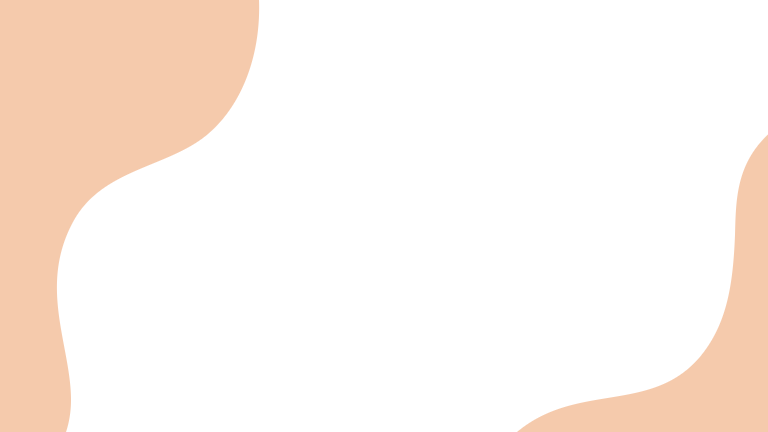
Reproduce this background procedurally as a Shadertoy shader.

```glsl
const vec2 CANVAS = vec2(768.0, 432.0);
const vec3 WHITE = vec3(1.0);
const vec3 PEACH = vec3(0.961, 0.792, 0.675);

vec2 bezier(vec2 a, vec2 b, vec2 c, vec2 d, float t) {
    float s = 1.0 - t;
    return s * s * s * a + 3.0 * s * s * t * b + 3.0 * s * t * t * c + t * t * t * d;
}

vec2 bezierTangent(vec2 a, vec2 b, vec2 c, vec2 d, float t) {
    float s = 1.0 - t;
    return s * s * (b - a) + 2.0 * s * t * (c - b) + t * t * (d - c);
}

// Signed distance to a descending curve, positive on its right
float curveSide(vec2 p, vec2 a, vec2 b, vec2 c, vec2 d) {
    float low = 0.0, high = 1.0;
    for (int i = 0; i < 18; i++) {
        float mid = 0.5 * (low + high);
        if (bezier(a, b, c, d, mid).y > p.y) low = mid;
        else high = mid;
    }
    float t = 0.5 * (low + high);
    vec2 direction = normalize(bezierTangent(a, b, c, d, t));
    return (p.x - bezier(a, b, c, d, t).x) * abs(direction.y);
}

// Large wave along the left side
float leftWave(vec2 p) {
    vec2 shoulder = vec2(208, 298), waist = vec2(73, 210), foot = vec2(71, 32);
    if (p.y > shoulder.y)
        return curveSide(p, vec2(259, 432), vec2(261, 377), vec2(242, 327), shoulder);
    if (p.y > waist.y)
        return curveSide(p, shoulder, vec2(168, 264), vec2(102, 264), waist);
    if (p.y > foot.y)
        return curveSide(p, waist, vec2(38, 145), vec2(71, 86), foot);
    return curveSide(p, foot, vec2(71, 20), vec2(69, 9), vec2(66, 0));
}

// Smaller wave in the lower right corner
float rightWave(vec2 p) {
    vec2 shoulder = vec2(735, 197), bend = vec2(699, 74);
    if (p.y > shoulder.y)
        return curveSide(p, vec2(778, 306), vec2(736, 274), vec2(736, 235), shoulder);
    if (p.y > bend.y)
        return curveSide(p, shoulder, vec2(733, 147), vec2(727, 107), bend);
    return curveSide(p, bend, vec2(650, 18), vec2(577, 50), vec2(517, 0));
}

float coverage(float distanceInside, float pixel) {
    return clamp(distanceInside / pixel + 0.5, 0.0, 1.0);
}

void mainImage(out vec4 fragColor, in vec2 fragCoord) {
    vec2 p = fragCoord / iResolution.xy * CANVAS;
    float pixel = CANVAS.y / iResolution.y;
    float wave = max(coverage(-leftWave(p), pixel), coverage(rightWave(p), pixel));
    fragColor = vec4(mix(WHITE, PEACH, wave), 1.0);
}
```
